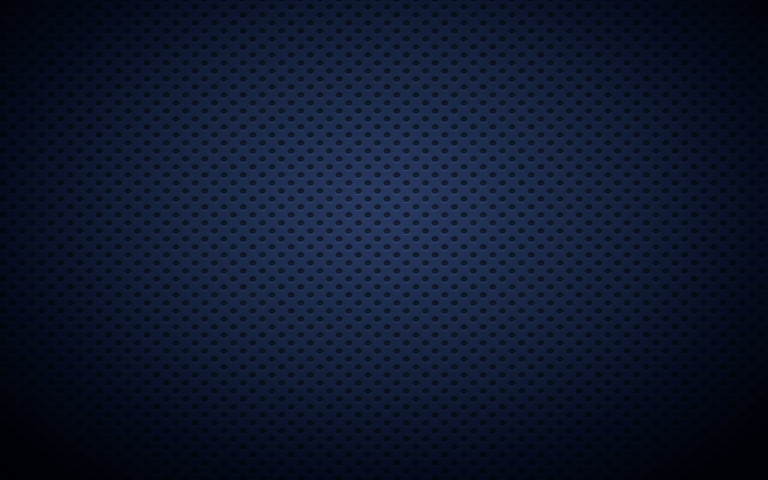
Give the GLSL for this pattern, as a Shadertoy shader.

```glsl
// Dark blue perforated sheet: staggered rows of small pressed oval holes,
// 40 across and 60 rows down, under a soft glow that fades to near black.
// Each hole is an ellipse distance with a shaded wall, floor and lit lower rim.

#define COLUMNS 40.0
#define ROWS 60.0
#define LATTICE_ORIGIN vec2(0.0265, 0.0015)
#define HOLE_RADIUS vec2(0.0079, 0.0069)
#define HOLE_TILT 0.22
#define RIM_WIDTH 0.0011
#define GLOW_CENTER vec2(0.50, 0.57)
#define GLOW_RADIUS vec2(0.56, 0.62)
#define GLOW_COLOR vec3(0.150, 0.215, 0.365)
#define MID_COLOR vec3(0.092, 0.145, 0.258)
#define EDGE_COLOR vec3(0.020, 0.048, 0.122)
#define CORNER_COLOR vec3(0.0, 0.003, 0.022)

float hash(vec2 p) {
    return fract(sin(dot(p, vec2(127.1, 311.7))) * 43758.55);
}

mat2 rotation(float angle) {
    float c = cos(angle), s = sin(angle);
    return mat2(c, -s, s, c);
}

// Approximate signed distance to an ellipse, negative inside
float ellipseDistance(vec2 p, vec2 radius) {
    float k = length(p / radius);
    float slope = length(p / (radius * radius));
    return k * (k - 1.0) / max(slope, 0.001);
}

// Sheet colour: radial glow through four stops
vec3 sheetColor(vec2 uv) {
    float r = length((uv - GLOW_CENTER) / GLOW_RADIUS);
    vec3 color = mix(GLOW_COLOR, MID_COLOR, smoothstep(0.0, 0.55, r));
    color = mix(color, EDGE_COLOR, smoothstep(0.4, 0.95, r));
    return mix(color, CORNER_COLOR, smoothstep(0.8, 1.25, r));
}

void mainImage(out vec4 fragColor, in vec2 fragCoord) {
    vec2 uv = fragCoord / iResolution.xy;
    float aspect = iResolution.x / iResolution.y;
    vec2 p = vec2(uv.x * aspect, uv.y);
    float pixel = 1.0 / iResolution.y;

    // Staggered lattice: every other row moves by half a pitch
    vec2 pitch = vec2(aspect / COLUMNS, 1.0 / ROWS);
    vec2 q = p - LATTICE_ORIGIN;
    float row = floor(q.y / pitch.y + 0.5);
    q.x -= 0.5 * pitch.x * mod(row, 2.0);
    float column = floor(q.x / pitch.x + 0.5);
    vec2 cell = vec2(column, row);
    vec2 local = q - cell * pitch;

    // Slight variation in tilt and depth between holes
    float variation = hash(cell) - 0.5;
    vec2 holePoint = rotation(HOLE_TILT + 0.2 * variation) * local;
    float hole = ellipseDistance(holePoint, HOLE_RADIUS);
    float floorOval = ellipseDistance(holePoint + vec2(0.0004, 0.0012),
                                      HOLE_RADIUS * 0.58);
    float holeMask = 1.0 - smoothstep(-pixel, pixel, hole + 0.3 * pixel);
    float floorMask = 1.0 - smoothstep(-pixel, pixel, floorOval);

    // Wall is darkest at the upper edge; the floor catches a little light
    float height = clamp(local.y / HOLE_RADIUS.y, -1.0, 1.0);
    float shade = mix(0.50 - 0.13 * height, 0.60, 0.7 * floorMask);
    shade += 0.06 * variation;

    // Lower rim highlight, faded with the sheet
    float rim = 1.0 - smoothstep(0.0, RIM_WIDTH + 0.5 * pixel, abs(hole));
    float lowerSide = smoothstep(0.1, 0.9, -height);

    vec3 sheet = sheetColor(uv);
    vec3 color = mix(sheet, sheet * shade, holeMask);
    color += sheet * 0.5 * rim * lowerSide;
    fragColor = vec4(color, 1.0);
}
```
